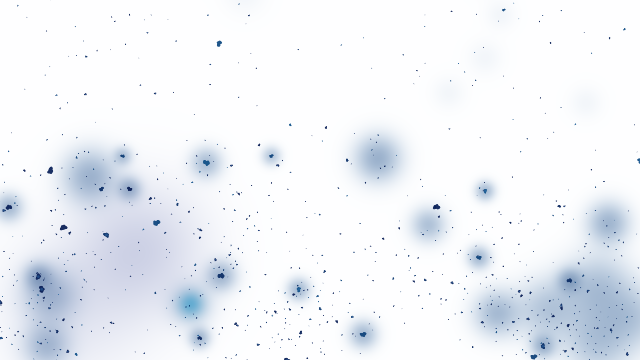
A Shadertoy shader for this background:

```glsl
// Soft blue ink washes and fine navy spatter on white paper.

const float GLOW_CELL = 0.13;

vec3 hash3(vec2 p) {
    vec3 q = fract(p.xyx * vec3(0.1031, 0.1030, 0.0973));
    q += dot(q, q.yxz + 33.33);
    return fract((q.xxy + q.yzz) * q.zyx);
}

float glow(vec2 p, vec2 centre, float radius) {
    vec2 d = (p - centre) / radius;
    return exp(-dot(d, d));
}

// Small glow of one cell: centre, radius and strength (zero if the cell is empty).
vec4 cellGlow(vec2 cell) {
    vec3 h = hash3(cell + 7.0);
    vec2 centre = (cell + 0.15 + 0.7 * h.xy) * GLOW_CELL;
    float size = fract(h.z * 37.0);
    float strength = mix(0.5, 0.055, smoothstep(0.52, 0.66, centre.y));
    return vec4(centre, 0.024 + 0.02 * size, h.z < 0.2 ? strength : 0.0);
}

// Amount of blue ink soaked into the paper.
float wash(vec2 p) {
    // Broad masses: x, y, radius, strength.
    vec4 masses[11] = vec4[11](
        vec4(1.52, 0.14, 0.08, 0.40), vec4(1.66, 0.20, 0.09, 0.45),
        vec4(1.66, 0.05, 0.09, 0.42), vec4(1.76, 0.12, 0.08, 0.35),
        vec4(0.25, 0.51, 0.07, 0.55), vec4(1.05, 0.56, 0.06, 0.60),
        vec4(0.14, 0.18, 0.07, 0.45), vec4(0.13, 0.04, 0.06, 0.45),
        vec4(1.38, 0.13, 0.06, 0.50), vec4(1.69, 0.38, 0.055, 0.55),
        vec4(1.19, 0.375, 0.045, 0.45));
    float ink = 0.35 * glow(p, vec2(0.53, 0.155), 0.055);
    for (int i = 0; i < 11; i++)
        ink += masses[i].w * glow(p, masses[i].xy, masses[i].z);

    // Scattered small glows from the neighbouring cells.
    vec2 cell = floor(p / GLOW_CELL);
    for (int y = -1; y <= 1; y++)
        for (int x = -1; x <= 1; x++) {
            vec4 g = cellGlow(cell + vec2(x, y));
            ink += g.w * glow(p, g.xy, g.z * (g.w < 0.3 ? 1.5 : 1.0));
        }
    return ink;
}

// Chance of a speckle: clumped, heavier near the bottom and inside washes.
float spatterDensity(vec2 p) {
    float clump = 0.5 + 0.25 * sin(9.0 * p.x + 2.0 * sin(5.0 * p.y))
                      + 0.25 * sin(13.0 * p.y + 3.0 * sin(4.0 * p.x) + 1.0);
    float low = 1.0 - smoothstep(0.05, 0.75, p.y);
    return 0.04 + 0.38 * low * clump + 0.7 * wash(p);
}

// Paints one uneven drop with a dark rim and, at times, a lighter middle.
void drop(inout vec3 col, vec2 d, float radius, vec3 seed) {
    float pixel = 1.0 / iResolution.y;
    float a = atan(d.y, d.x + 1e-5);
    float wobble = 1.0 + 0.2 * sin(2.0 * a + 6.3 * seed.y)
                       + 0.14 * sin(3.0 * a + 6.3 * seed.z)
                       + 0.08 * sin(5.0 * a + 9.0 * seed.x);
    float dist = length(d);
    float cover = 1.0 - smoothstep(-0.6 * pixel, 0.6 * pixel, dist - radius * wobble);
    vec3 ink = mix(vec3(0.03, 0.11, 0.33), vec3(0.06, 0.33, 0.55), pow(seed.z, 3.0));
    float middle = 1.0 - smoothstep(0.2 * radius, 0.8 * radius, dist);
    ink = mix(ink, vec3(0.15, 0.42, 0.68), 0.5 * middle * step(0.6, seed.y));
    col = mix(col, ink, 0.93 * cover);
}

// One layer of drops, at most one per cell of a turned grid.
void spatter(inout vec3 col, vec2 p, float size, float radius, float share) {
    float angle = 0.4 + 23.0 * size;
    mat2 turn = mat2(cos(angle), sin(angle), -sin(angle), cos(angle));
    vec2 g = turn * p / size;
    vec2 cell = floor(g);
    vec3 h = hash3(cell + floor(900.0 * size));
    vec2 centre = cell + 0.2 + 0.6 * h.xy;
    vec2 home = (centre * turn) * size;
    if (h.z > share * spatterDensity(home)) return;
    vec3 seed = hash3(cell + 57.0);
    drop(col, (g - centre) * size, radius * mix(0.4, 1.0, seed.x * seed.x), seed);
}

void mainImage(out vec4 fragColor, in vec2 fragCoord) {
    vec2 p = fragCoord / iResolution.y;

    // Paper darkened by the blue washes and a violet haze.
    float haze = 0.27 * glow(p, vec2(0.39, 0.31), 0.17)
               + 0.14 * glow(p, vec2(0.20, 0.14), 0.20);
    vec3 col = vec3(0.995, 0.997, 1.0);
    col *= exp(-wash(p) * vec3(0.82, 0.60, 0.37) - haze * vec3(0.72, 0.66, 0.36));
    col = mix(col, vec3(0.22, 0.62, 0.80), 0.65 * glow(p, vec2(0.53, 0.155), 0.032));

    // Fine, medium and large spatter.
    spatter(col, p, 0.021, 0.0021, 1.0);
    spatter(col, p, 0.038, 0.0040, 0.9);
    spatter(col, p, 0.085, 0.0085, 0.8);

    // Dark cores of the small glows.
    vec2 cell = floor(p / GLOW_CELL);
    vec4 g = cellGlow(cell);
    if (g.w > 0.3) drop(col, p - g.xy, 0.2 * g.z, hash3(cell + 91.0));

    fragColor = vec4(col, 1.0);
}
```
